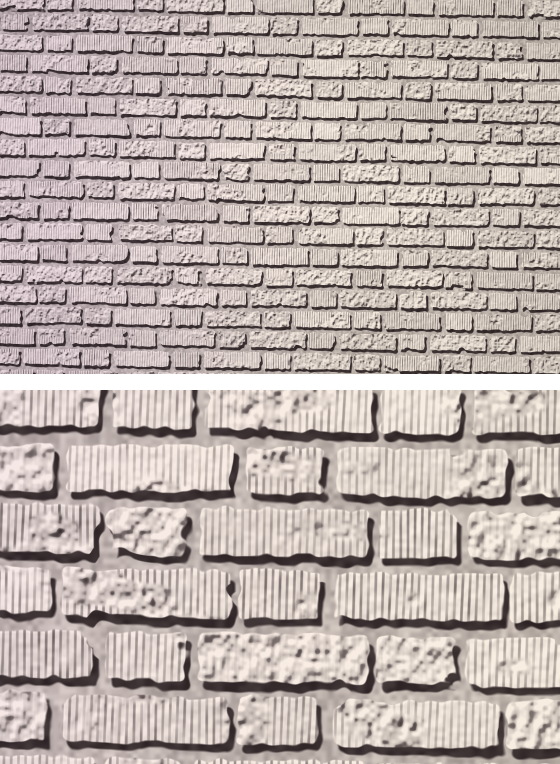
Top, the full canvas; bottom, a detail of the centre.
Reproduce this texture procedurally as a WebGL 1 fragment shader.

```glsl
precision highp float;
// Sunlit brick wall: alternating long and short bricks with combed or torn faces.
// Each brick is a rounded box with a ragged edge; testing the same boxes
// a step towards the light gives the hard shadows in the joints.

#define ROWS 17.84                  // brick courses over the canvas height
#define PERIOD 4.3                  // one long plus one short brick, in courses
#define TILT vec2(-0.025, 0.0156)   // lean of the joints, slope of the courses
#define ORIGIN vec2(1.08, -0.653)   // wall offset, in courses
#define TO_LIGHT vec2(-0.085, 0.13) // shadow throw, in courses
#define GROOVES 8.7                 // combed lines per course height
#define TORN_SHARE 0.34             // share of bricks with torn faces
#define RAGGED 0.08                 // roughness of the brick edges
#define DARK vec3(0.15, 0.11, 0.12)
#define PALE vec3(0.92, 0.88, 0.86)

uniform vec2 u_resolution;

float hash(vec2 p) {
  vec3 q = fract(vec3(p.xyx) * 0.1031);
  q += dot(q, q.yzx + 33.33);
  return fract((q.x + q.y) * q.z);
}

float noise(vec2 p) {
  vec2 i = floor(p), f = fract(p);
  f = f * f * (3.0 - 2.0 * f);
  return mix(mix(hash(i), hash(i + vec2(1.0, 0.0)), f.x),
             mix(hash(i + vec2(0.0, 1.0)), hash(i + 1.0), f.x), f.y);
}

float crumbs(vec2 p) {
  return noise(p * vec2(7.0, 5.5)) + 0.55 * noise(p * 14.0 + 7.3);
}

// Signed distance to the brick at p in x, its identity in yz
vec3 brick(vec2 p) {
  float row = floor(p.y);
  float x = p.x + 0.09 - 0.5 * PERIOD * mod(row + 1.0, 2.0);
  float cell = floor(x / PERIOD);
  x -= cell * PERIOD + 0.09;
  float isShort = step(2.77, x);
  vec2 id = vec2(cell * 2.0 + isShort, row) + 40.0;

  // Each brick is laid slightly out of place and size
  vec2 jitter = vec2(hash(id), hash(id + 71.7)) - 0.5;
  vec2 center = vec2(mix(1.35, 3.48, isShort), 0.5) + jitter * vec2(0.07, 0.04);
  vec2 halfSize = vec2(mix(1.35, 0.64, isShort), 0.39) - 0.03 * hash(id + 13.1);
  float corner = 0.05 + 0.06 * hash(id + 29.3);
  vec2 d = abs(vec2(x, fract(p.y)) - center) - halfSize + corner;
  float dist = length(max(d, 0.0)) + min(max(d.x, d.y), 0.0) - corner;

  // Ragged outline with occasional larger chips
  dist += RAGGED * (noise(p * 6.0) - 0.5);
  dist += 0.14 * smoothstep(0.78, 1.0, noise(p * 2.3 + 19.0));
  return vec3(dist, id);
}

// Brightness of a brick face
float faceShade(vec2 p, vec2 id) {
  float relief = crumbs(p) - crumbs(p + vec2(-0.05, 0.07));
  float torn = step(hash(id + 5.7), TORN_SHARE);
  float patchy = smoothstep(0.60, 0.78, noise(p * vec2(1.2, 1.9) + 31.0));
  float roughness = max(0.85 * torn, patchy);

  // Vertical combed lines, broken along their length
  float wave = cos(6.2832 * p.x * GROOVES + 1.6 * noise(p * vec2(2.0, 1.0)) + 6.0 * hash(id));
  float broken = mix(0.3, 1.0, noise(p * vec2(GROOVES, 3.2)));
  float depth = mix(0.30, 0.62, hash(id + 17.9));
  float combed = 0.99 - depth * broken * smoothstep(-0.1, 0.9, wave) + 0.12 * relief;

  float rough = 0.89 + 0.5 * relief - 0.35 * smoothstep(0.18, 0.5, -relief);
  return mix(combed, rough, roughness) + 0.09 * (hash(id + 3.3) - 0.5);
}

float wallShade(vec2 p) {
  vec3 b = brick(p);
  float face = 1.0 - smoothstep(-0.018, 0.018, b.x);

  // Mortar, and the shadow thrown on it by the brick above or to the left
  float mortar = 0.76 + 0.22 * (noise(p * 11.0) - 0.5) + 0.1 * (noise(p * 2.0) - 0.5);
  float reach = mix(0.75, 1.3, noise(p * 1.3 + 4.0));
  float shadow = 1.0 - smoothstep(-0.025, 0.025, brick(p + TO_LIGHT * reach).x);
  float joint = mix(mortar, 0.03 + 0.12 * noise(p * 8.0), shadow);

  // Bright rim on the edges turned to the light
  float rim = smoothstep(-0.06, 0.0, b.x) * (1.0 - shadow);
  return mix(joint, faceShade(p, b.yz) + 0.08 * rim, face);
}

void main() {
  // Average four samples in each pixel to keep the fine lines smooth
  float shade = 0.0;
  for (int i = 0; i < 4; i++) {
    float k = float(i);
    vec2 offset = vec2(mod(k, 2.0), floor(k * 0.5)) * 0.5 - 0.25;
    vec2 p = (gl_FragCoord.xy + offset) / u_resolution.y;
    p = (p + TILT * p.yx) * ROWS - ORIGIN;
    p.y += 0.07 * (noise(p * 0.35) - 0.5);
    shade += 0.25 * clamp(wallShade(p), 0.0, 1.05);
  }

  // Cool tint on the left, warm on the right, dimmer towards the rim
  vec2 uv = gl_FragCoord.xy / u_resolution;
  vec3 tint = mix(vec3(0.98, 0.95, 1.0), vec3(0.99, 0.99, 0.96), smoothstep(0.0, 0.7, uv.x));
  float vignette = 1.03 - 0.18 * dot(uv - 0.5, uv - 0.5);
  gl_FragColor = vec4(mix(DARK, PALE, shade) * tint * vignette, 1.0);
}
```
